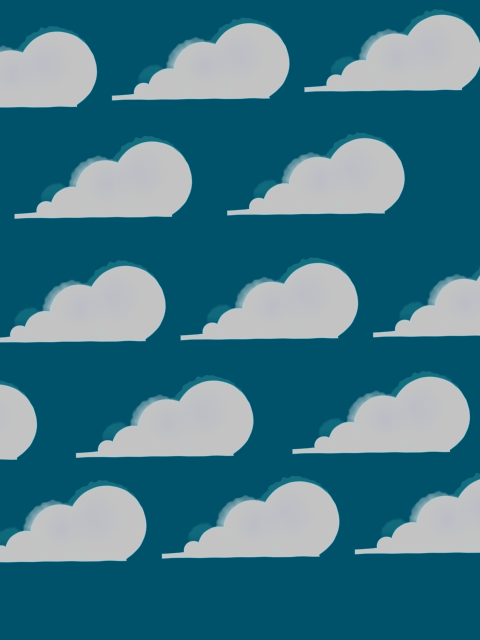
Write a WebGL 2 fragment shader that draws this pattern.

```glsl
#version 300 es
precision highp float;
// Staggered rows of flat-bottomed grey clouds on deep teal.
// Each cloud is a union of four discs and a tapering tail, cut by a base line;
// ragged, offset discs behind it form brushed teal halos.
uniform vec2 u_resolution;
out vec4 fragColor;

const vec3 SKY   = vec3(0.00, 0.32, 0.42);
const vec3 TEAL  = vec3(0.08, 0.43, 0.50);
const vec3 MIST  = vec3(0.36, 0.57, 0.62);
const vec3 PALE  = vec3(0.53, 0.67, 0.71);
const vec3 RIM   = vec3(0.72, 0.79, 0.81);
const vec3 CLOUD = vec3(0.765, 0.765, 0.765);
const vec3 SHADE = vec3(0.735, 0.745, 0.775);

const float CLOUD_LENGTH = 0.370;  // in canvas widths
const float RIM_WIDTH = 0.009;     // in cloud lengths, as are all values below
const float RAGGED = 0.013;
const float WOBBLE = 0.004;
const float BODY_END = 0.885;

// Rows: first x, column spacing, base y, rise per column (canvas widths)
const int ROWS = 5;
const vec4 ROW[ROWS] = vec4[](
    vec4(-0.167, 0.401, 1.111, 0.0175), vec4(0.031, 0.443, 0.882, 0.007),
    vec4(-0.024, 0.401, 0.623, 0.006), vec4(-0.292, 0.451, 0.376, 0.008),
    vec4(-0.064, 0.402, 0.165, 0.009));
const int COLUMNS[ROWS] = int[](3, 2, 3, 3, 3);

// Discs: centre and radius
const int LOBES = 4;
const vec3 LOBE[LOBES] = vec3[](
    vec3(0.775, 0.202, 0.221), vec3(0.512, 0.150, 0.169),
    vec3(0.324, 0.042, 0.127), vec3(0.178, 0.033, 0.056));
const vec3 HALO_BIG   = vec3(0.756, 0.225, 0.226);
const vec3 HALO_MID   = vec3(0.477, 0.160, 0.178);
const vec3 HALO_SMALL = vec3(0.235, 0.105, 0.085);

float hash(vec2 p) { return fract(sin(dot(p, vec2(127.1, 311.7))) * 43758.5453); }

float noise(vec2 p) {
    vec2 i = floor(p), f = fract(p);
    f = f * f * (3.0 - 2.0 * f);
    return mix(mix(hash(i), hash(i + vec2(1, 0)), f.x),
               mix(hash(i + vec2(0, 1)), hash(i + vec2(1, 1)), f.x), f.y);
}

float disc(vec2 p, vec3 c) { return length(p - c.xy) - c.z; }

float cover(float d, float aa) { return 1.0 - smoothstep(-aa, aa, d); }

// Disc with a scalloped, torn outline
float raggedDisc(vec2 p, vec3 c) {
    float scallop = abs(fract(atan(p.y - c.y, p.x - c.x) * c.z * 22.0) - 0.5);
    return disc(p, c) + RAGGED * (noise(p * 38.0) + 0.7 * scallop - 0.6);
}

float cloudShape(vec2 p) {
    float d = 1e3;
    for (int i = 0; i < LOBES; i++) d = min(d, disc(p, LOBE[i]));
    float tailTop = 0.013 + 0.09 * clamp(p.x, 0.0, 0.3);
    float tail = max(p.y - tailTop, max(-p.x, p.x - BODY_END));
    d = min(d, tail) + WOBBLE * (noise(p * 22.0) - 0.5);
    float base = -0.010 + 0.012 * p.x + WOBBLE * (noise(vec2(p.x * 14.0, 3.0)) - 0.5);
    return max(d, base - p.y);
}

vec3 cloudFill(vec2 p, float d) {
    // Soft bluish hollows in the two largest discs, warm again near the base
    float hollow = cover(disc(p, vec3(0.72, 0.235, 0.09)), 0.09)
                 + cover(disc(p, vec3(0.53, 0.18, 0.07)), 0.08);
    hollow *= smoothstep(0.03, 0.16, p.y) * (0.7 + 0.5 * noise(p * 12.0));
    vec3 col = mix(CLOUD, SHADE, clamp(hollow, 0.0, 1.0));
    // Faint overlapping outlines, plus a low puff at the right
    for (int i = 0; i < LOBES; i++) {
        float ring = abs(disc(p, LOBE[i]) + 0.012);
        col = mix(col, RIM, 0.14 * cover(ring - 0.006, 0.006));
    }
    col = mix(col, CLOUD, 0.6 * cover(disc(p, vec3(0.88, 0.10, 0.10)), 0.012));
    return mix(RIM, col, smoothstep(0.3 * RIM_WIDTH, 1.6 * RIM_WIDTH, -d));
}

vec3 drawCloud(vec3 col, vec2 p, float aa) {
    // Halos, back to front
    float small = cover(raggedDisc(p, HALO_SMALL), aa + 0.006);
    col = mix(col, TEAL, 0.85 * small * smoothstep(0.03, 0.14, p.y));
    col = mix(col, TEAL, cover(raggedDisc(p, HALO_BIG), aa));
    float mid = raggedDisc(p, HALO_MID);
    vec3 wash = mix(MIST, PALE, smoothstep(0.0, 0.04, -mid));
    wash = mix(wash, RIM, 0.6 * smoothstep(0.02, 0.07, -mid));
    float strength = smoothstep(0.10, 0.19, p.y) * (0.65 + 0.35 * noise(p * 30.0));
    col = mix(col, wash, strength * cover(mid, aa + 0.003));
    // Body
    float d = cloudShape(p);
    return mix(col, cloudFill(p, d), cover(d, aa));
}

void main() {
    vec2 uv = gl_FragCoord.xy / u_resolution.x;
    float aa = 0.8 / (u_resolution.x * CLOUD_LENGTH);
    vec3 col = SKY;
    for (int r = 0; r < ROWS; r++) {
        for (int c = 0; c < COLUMNS[r]; c++) {
            vec2 tip = ROW[r].xz + float(c) * ROW[r].yw;
            vec2 p = (uv - tip) / CLOUD_LENGTH;
            if (abs(p.x - 0.5) < 0.6 && abs(p.y - 0.22) < 0.3) col = drawCloud(col, p, aa);
        }
    }
    fragColor = vec4(col, 1.0);
}
```
